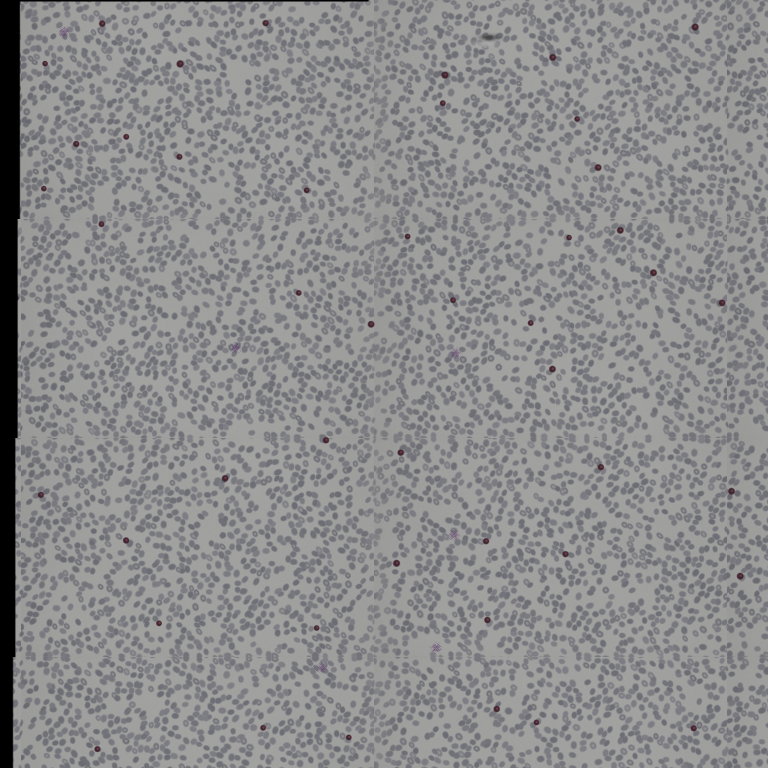
Give the GLSL for this texture, as a Shadertoy shader.

```glsl
// Stitched microscope smear: chained grey blood cells, sparse maroon cells and purple clumps.

vec3 hash3(vec2 p) {
    vec3 q = fract(p.xyx * vec3(0.1031, 0.1030, 0.0973));
    q += dot(q, q.yxz + 33.33);
    return fract((q.xxy + q.yzz) * q.zyx);
}

// Layered sines, roughly -1 to 1
float waves(vec2 p) {
    return (sin(p.x + 1.7 * sin(p.y * 0.8)) + sin(p.y * 1.3 - 1.4 * sin(p.x * 0.9))
          + sin(p.x * 1.9 + p.y * 2.3)) / 3.0;
}

// Soft grey cells: x = coverage, y = tone, z = pale centre
vec3 greyCells(vec2 p) {
    const float spacing = 0.0098;
    p += 0.003 * sin(p.yx * 41.0 + vec2(0.0, 2.0));
    p = mat2(0.88, 0.475, -0.475, 0.88) * p + 3.0;
    vec2 slot = floor(p / spacing);
    vec3 cell = vec3(0.0, 0.5, 0.0);
    for (int j = -1; j <= 1; j++)
    for (int i = -1; i <= 1; i++) {
        vec2 id = slot + vec2(i, j);
        vec3 place = hash3(id);
        vec3 look = hash3(id + 517.0);
        if (place.z > 0.69 + 0.16 * waves(id * 0.55)) continue;
        vec2 d = p - (id + 0.5 + 0.74 * (place.xy - 0.5)) * spacing;
        float angle = look.z * 6.28;
        float stretch = 1.0 + 0.12 * cos(2.0 * (atan(d.y, d.x + 1e-6) - angle));
        float r = length(d) / (0.0043 * stretch * mix(0.86, 1.1, look.x));
        float cover = 1.0 - smoothstep(0.62, 1.32, r);
        float pale = step(0.88, look.z) * (1.0 - smoothstep(0.15, 0.75, r));
        if (cover > cell.x) cell = vec3(cover, look.y, pale);
    }
    return cell;
}

// Rare dark red cells: x = coverage, y = paler core
vec2 maroonCells(vec2 p) {
    const float spacing = 0.11;
    vec2 id = floor(p / spacing);
    vec3 h = hash3(id + 91.0);
    vec2 centre = (id + 0.08 + 0.84 * h.xy) * spacing;
    float r = length(p - centre) / mix(0.0036, 0.0047, fract(h.z * 17.0));
    float core = 1.0 - smoothstep(0.1, 0.7, length(p - centre - 0.0006) / 0.0036);
    return vec2(1.0 - smoothstep(0.7, 1.25, r), core) * step(h.z, 0.62);
}

// Ragged purple platelet clumps
float purpleClumps(vec2 p) {
    const float spacing = 0.25;
    vec2 id = floor(p / spacing);
    vec3 h = hash3(id + 233.0);
    vec2 d = p - (id + 0.15 + 0.7 * h.xy) * spacing;
    float ragged = 0.0065 + 0.0035 * waves(d * 900.0 + h.xy * 20.0);
    float body = 1.0 - smoothstep(0.4, 1.2, length(d) / ragged);
    return body * (0.65 + 0.35 * waves(d * 1300.0)) * step(h.z, 0.4);
}

void mainImage(out vec4 fragColor, in vec2 fragCoord) {
    vec2 p = fragCoord / iResolution.xy;
    float px = 1.0 / iResolution.y;

    // Stitched tiles, numbered down from the top
    vec2 tile = vec2((p.x - 0.487) / 0.46, (1.0 - p.y) / 0.285);
    vec2 tileId = floor(tile);
    vec2 inTile = fract(tile);
    float seam = exp(-abs(p.x - 0.492) / 0.012);
    float rowSeam = exp(-min(inTile.y, 1.0 - inTile.y) * 28.0);

    // Lit glass, dimmer just right of each column seam
    vec3 color = vec3(0.632, 0.632, 0.628);
    color += 0.006 * waves(p * 13.0) + 0.006 * (hash3(floor(p * 512.0)).x - 0.5);

    // Grey cells with a faint bluish tint
    vec3 cell = greyCells(p + tileId * 0.0037);
    vec3 cellColor = mix(vec3(0.425, 0.428, 0.455), vec3(0.495, 0.495, 0.52), cell.y);
    cellColor = mix(cellColor, vec3(0.59), cell.z * 0.75);
    float fade = 1.0 - 0.35 * seam - 0.15 * rowSeam;
    color = mix(color, cellColor, cell.x * fade);

    // Stained cells and clumps
    vec2 maroon = maroonCells(p);
    vec3 maroonColor = mix(vec3(0.24, 0.13, 0.17), vec3(0.43, 0.22, 0.28), maroon.y);
    color = mix(color, maroonColor, maroon.x * 0.95);
    color = mix(color, vec3(0.38, 0.25, 0.43), purpleClumps(p) * 0.8);

    // Speck of debris with a bright lower edge
    vec2 speck = p - vec2(0.637, 0.951);
    float grit = exp(-dot(speck * vec2(90.0, 260.0), speck * vec2(90.0, 260.0)));
    vec2 glint = (speck + vec2(0.006, 0.008)) * vec2(65.0, 230.0);
    color = mix(color, vec3(0.68), 0.8 * exp(-dot(glint, glint)));
    color = mix(color, vec3(0.24), 0.85 * grit);

    // Uneven illumination of the tiles
    color *= 1.0 - 0.045 * exp(-inTile.x * 7.0) - 0.02 * smoothstep(0.7, 1.0, inTile.x);
    color *= 1.0 - 0.015 * rowSeam;

    // Black stepped margin on the left and thin strip on top
    float margin = 0.026 - 0.003 * tileId.y;
    color *= smoothstep(margin - px, margin + px, p.x);
    float strip = smoothstep(0.998 - px, 0.998 + px, p.y) * (1.0 - smoothstep(0.48 - px, 0.48 + px, p.x));
    color *= 1.0 - strip;

    fragColor = vec4(color, 1.0);
}
```
